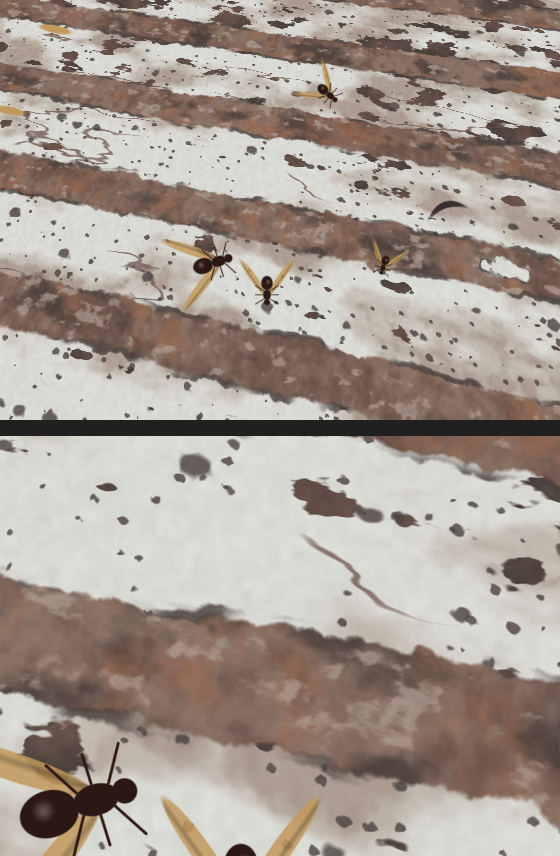
Top: the whole. Bottom: its middle third, enlarged.
Write a Shadertoy shader that draws this texture.

```glsl
// Weathered painted metal: rusty ridges cross flaking white paint in perspective.
// A plane projection gives ridge coordinates; layered noise adds rust, chips and
// grime; a few winged insects and husks lie on top, built from distance functions.

#define RIDGE_HALF_WIDTH 0.172
#define EDGE_RAGGED 0.11
#define CHIP_LEVEL 0.70
#define FAR_WEAR 0.085
#define SPECK_CHANCE 0.20
#define GRAIN 0.07

const vec3 PAINT = vec3(0.855, 0.855, 0.835);
const vec3 GRIME = vec3(0.75, 0.715, 0.67);
const vec3 DUST  = vec3(0.65, 0.58, 0.54);
const vec3 RUST  = vec3(0.54, 0.445, 0.40);
const vec3 UMBER = vec3(0.43, 0.335, 0.30);
const vec3 SOOT  = vec3(0.27, 0.235, 0.22);
const vec3 EMBER = vec3(0.60, 0.41, 0.31);
const vec3 WING  = vec3(0.76, 0.60, 0.36);
const vec3 SHELL = vec3(0.17, 0.09, 0.075);

float hash(vec2 p) {
    return fract(sin(dot(p, vec2(127.1, 311.7))) * 43758.5453);
}

float noise(vec2 p) {
    vec2 i = floor(p), f = fract(p);
    f = f * f * (3.0 - 2.0 * f);
    return mix(mix(hash(i), hash(i + vec2(1, 0)), f.x),
               mix(hash(i + vec2(0, 1)), hash(i + vec2(1, 1)), f.x), f.y);
}

float fbm(vec2 p) {
    float sum = 0.0, amp = 0.5;
    for (int i = 0; i < 5; i++) {
        sum += amp * noise(p);
        p = mat2(1.6, 1.2, -1.2, 1.6) * p + 7.3;
        amp *= 0.5;
    }
    return sum / 0.97;
}

// Canvas to surface: x runs along the ridges, y is the ridge number
vec2 surface(vec2 p) {
    float t = 0.892 - p.y;
    float depth = 1.0 + 0.744 * t + 0.03 * p.x;
    return vec2(6.0 * (p.x + 0.2 * t), 6.179 * t - 0.877 * p.x) / depth;
}

float ellipse(vec2 p, vec2 r) {
    return (length(p / r) - 1.0) * min(r.x, r.y);
}

float segment(vec2 p, vec2 a, vec2 b) {
    vec2 v = b - a;
    return length(p - a - v * clamp(dot(p - a, v) / dot(v, v), 0.0, 1.0));
}

mat2 rotate(float a) {
    return mat2(cos(a), -sin(a), sin(a), cos(a));
}

// Small elongated chips, one candidate per cell
float specks(vec2 q) {
    vec2 cell = floor(q);
    float h = hash(cell + 3.7);
    vec2 c = 0.35 + 0.3 * vec2(hash(cell + 11.0), hash(cell + 23.0));
    vec2 d = (fract(q) - c) * vec2(0.65, 1.0) + 0.12 * (noise(q * 6.0) - 0.5);
    float r = 0.05 + 0.13 * hash(cell + 31.0);
    return step(h, SPECK_CHANCE) * (1.0 - smoothstep(r - 0.04, r + 0.04, length(d)));
}

vec3 rustColor(vec2 q) {
    float broad = fbm(q * vec2(1.6, 3.0) + 40.0), fine = fbm(q * 11.0 + 5.0);
    vec3 col = mix(UMBER, RUST, smoothstep(0.3, 0.65, 0.5 * (broad + fine)));
    col = mix(col, EMBER, 0.6 * smoothstep(0.5, 0.72, fbm(q * 4.0 + 17.0)));
    col = mix(col, SOOT, 0.75 * smoothstep(0.52, 0.74, fbm(q * vec2(2.5, 5.0) + 71.0)));
    return mix(col, DUST + 0.04, 0.7 * smoothstep(0.6, 0.76, fbm(q * vec2(7.0, 14.0) + 90.0)));
}

vec3 paintColor(vec2 q) {
    float far = FAR_WEAR * (1.0 - smoothstep(0.3, 1.6, q.y));
    float stain = fbm(q * vec2(1.3, 3.2) + 13.0) + far;
    vec3 col = mix(PAINT, GRIME, smoothstep(0.46, 0.68, stain));
    col = mix(col, DUST, 0.75 * smoothstep(0.62, 0.76, stain + 0.25 * (fbm(q * 10.0) - 0.5)));
    // Flakes, hairline cracks and specks
    float flake = fbm(q * vec2(2.4, 6.5) + 57.0) + far;
    col = mix(col, mix(UMBER, SOOT, noise(q * 5.0)), smoothstep(CHIP_LEVEL, CHIP_LEVEL + 0.03, flake));
    float crack = 1.0 - smoothstep(0.004, 0.018, abs(fbm(q * vec2(0.6, 3.0) + 29.0) - 0.5));
    col = mix(col, UMBER, 0.75 * crack * smoothstep(0.56, 0.68, noise(q * vec2(1.2, 2.0) + 63.0)));
    for (int i = 0; i < 3; i++)
        col = mix(col, SOOT + 0.05, 0.85 * specks(q * (4.0 + 3.5 * float(i)) + 19.0 * float(i)));
    return col;
}

// Insect facing +x: swept wings, thin legs, three body parts
vec3 insect(vec3 col, vec2 p, float aa) {
    vec2 m = vec2(p.x, abs(p.y));
    vec2 w = rotate(-0.62) * (vec2(-m.x, m.y) - vec2(0.0, 0.004));
    w = rotate(1.24) * w;
    float wing = ellipse(w - vec2(0.055, 0.0), vec2(0.056, 0.009));
    float vein = 0.75 + 0.25 * smoothstep(0.0, 0.004, abs(w.y - 0.003));
    col = mix(col, WING * vein, 0.85 * (1.0 - smoothstep(-aa, aa, wing)));
    float body = ellipse(p + vec2(0.031, 0.0), vec2(0.019, 0.015));
    body = min(body, ellipse(p, vec2(0.015, 0.010)));
    body = min(body, length(p - vec2(0.019, 0.0)) - 0.008);
    for (int i = -1; i <= 1; i++) {
        float k = float(i);
        body = min(body, segment(m, vec2(0.006 * k, 0.0), vec2(0.024 * k, 0.03)) - 0.0009);
    }
    vec3 shell = SHELL + 0.22 * (1.0 - smoothstep(0.0, 0.009, length(p + vec2(0.034, -0.003))));
    return mix(col, shell, 1.0 - smoothstep(-aa, aa, body));
}

void mainImage(out vec4 fragColor, in vec2 fragCoord) {
    vec2 p = vec2(fragCoord.x - 0.5 * iResolution.x, fragCoord.y) / iResolution.y;
    float aa = 1.0 / iResolution.y;
    vec2 q = surface(p);

    // Ragged ridge outline, with one island of surviving paint
    float rag = (fbm(q * 2.6) - 0.5) + 0.7 * (fbm(q * 10.0 + 8.0) - 0.5);
    float d = abs(q.y - round(q.y)) - RIDGE_HALF_WIDTH + EDGE_RAGGED * rag;
    float island = ellipse(rotate(-0.2) * (p - vec2(0.53, 0.36)), vec2(0.055, 0.028));
    d = max(d, -6.0 * island + 0.25 * rag);
    float soft = 0.008 + 3.0 * aa;
    vec3 col = mix(rustColor(q), paintColor(q), smoothstep(-soft, soft, d));
    float rim = 1.0 - smoothstep(0.008, 0.028, abs(d - 0.008));
    col = mix(col, SOOT, 0.8 * rim * smoothstep(0.38, 0.66, noise(q * vec2(3.5, 7.0) + 33.0)));
    col += GRAIN * (fbm(q * 24.0) - 0.5);

    // Husks and a curled grub
    for (int i = 0; i < 2; i++) {
        vec2 h = rotate(-0.2) * (p - vec2(-0.535 - 0.11 * float(i), 0.93 - 0.193 * float(i)));
        col = mix(col, WING, 1.0 - smoothstep(-aa, aa, ellipse(h, vec2(0.038, 0.009))));
    }
    vec2 g = rotate(0.3) * (p - vec2(0.394, 0.512));
    g.y += 9.0 * g.x * g.x;
    col = mix(col, SOOT * 0.8, 1.0 - smoothstep(-aa, aa, ellipse(g, vec2(0.044, 0.008))));

    // Insects: position, heading, size
    vec4 insects[4] = vec4[4](vec4(-0.146, 0.378, 0.3, 1.25), vec4(-0.031, 0.298, -1.57, 0.9),
                              vec4(0.12, 0.772, -0.7, 0.75), vec4(0.245, 0.362, -1.9, 0.6));
    for (int i = 0; i < 4; i++) {
        vec4 k = insects[i];
        col = insect(col, rotate(k.z) * (p - k.xy) / k.w, aa / k.w);
    }
    fragColor = vec4(clamp(col, 0.0, 1.0), 1.0);
}
```
